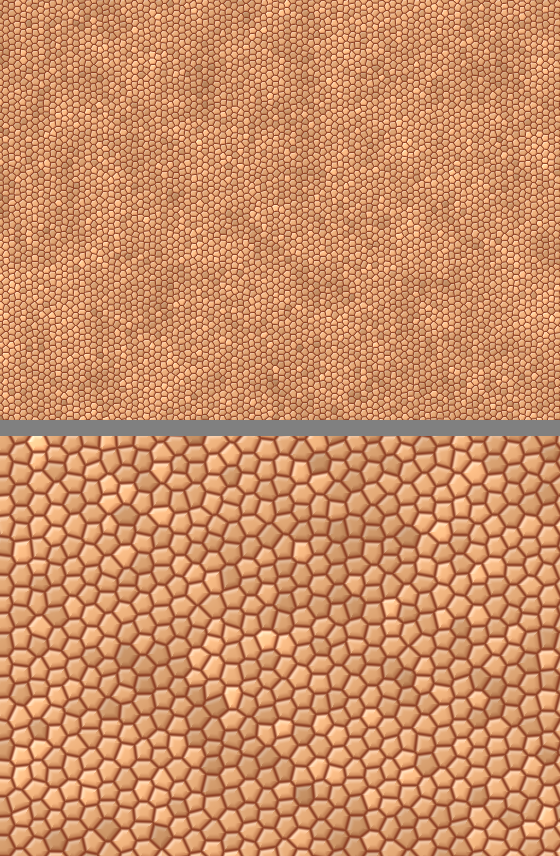
Top: the whole. Bottom: its middle third, enlarged.
A Shadertoy shader for this texture:

```glsl
// Fine tan leather: small jittered hexagonal scales with lit rims and thin red-brown seams
#define ROWS 62.0
#define JITTER vec2(0.30, 0.46)
#define SEAM_START -0.01
#define SEAM_SOFT 0.16
#define RIM_WIDTH 0.36
#define TONE_SPREAD 0.20
#define PATCH_SPREAD 0.14
#define PATCH_SIZE 5.0
#define SEAM_COLOR vec3(0.55, 0.245, 0.14)
#define BODY_COLOR vec3(0.90, 0.67, 0.47)
#define LIT_COLOR vec3(0.95, 0.79, 0.66)
#define SHADE_COLOR vec3(0.79, 0.53, 0.35)

const float COLUMN_STEP = 0.866;
const vec2 LIGHT_DIR = vec2(-0.6, 0.8);

// Three random values per cell
vec3 hash32(vec2 cell) {
    vec3 q = fract(vec3(cell.xyx) * vec3(0.1031, 0.1030, 0.0973));
    q += dot(q, q.yxz + 33.33);
    return fract((q.xxy + q.yzz) * q.zyx);
}

// Smooth value noise for the broad patches
float valueNoise(vec2 p) {
    vec2 cell = floor(p);
    vec2 f = fract(p);
    f = f * f * (3.0 - 2.0 * f);
    float low = mix(hash32(cell).x, hash32(cell + vec2(1.0, 0.0)).x, f.x);
    float high = mix(hash32(cell + vec2(0.0, 1.0)).x, hash32(cell + 1.0).x, f.x);
    return mix(low, high, f.y);
}

// Cell index a few columns and rows away from p
vec2 cellNear(vec2 p, int dx, int dy) {
    float column = floor(p.x / COLUMN_STEP + 0.5) + float(dx);
    float row = floor(p.y - 0.5 * mod(column, 2.0) + 0.5) + float(dy);
    return vec2(column, row);
}

// Jittered centre of a cell; odd columns are shifted by half a row
vec2 cellCentre(vec2 cell) {
    vec2 centre = vec2(cell.x * COLUMN_STEP, cell.y + 0.5 * mod(cell.x, 2.0));
    return centre + JITTER * (hash32(cell + 17.0).xy - 0.5);
}

void mainImage(out vec4 fragColor, in vec2 fragCoord) {
    vec2 p = fragCoord / iResolution.y * ROWS;
    float pixel = ROWS / iResolution.y;

    // Find the scale that holds this point
    vec2 toCentre = vec2(0.0);
    vec2 scaleCell = vec2(0.0);
    float nearest = 100.0;
    for (int dx = -2; dx <= 2; dx++)
    for (int dy = -2; dy <= 2; dy++) {
        vec2 cell = cellNear(p, dx, dy);
        vec2 offset = cellCentre(cell) - p;
        float d = dot(offset, offset);
        if (d < nearest) {
            nearest = d;
            toCentre = offset;
            scaleCell = cell;
        }
    }

    // Distance to its border and the outward normal there
    float edge = 100.0;
    vec2 normal = vec2(0.0);
    for (int dx = -2; dx <= 2; dx++)
    for (int dy = -2; dy <= 2; dy++) {
        vec2 offset = cellCentre(cellNear(p, dx, dy)) - p;
        vec2 across = offset - toCentre;
        if (dot(across, across) > 0.0001) {
            vec2 outward = normalize(across);
            float d = dot(0.5 * (offset + toCentre), outward);
            if (d < edge) {
                edge = d;
                normal = outward;
            }
        }
    }

    // Bevel: bright rim at the upper left, shade at the lower right
    float rim = 1.0 - smoothstep(0.08, RIM_WIDTH, edge);
    float relief = 1.15 * dot(normal, LIGHT_DIR) * rim - 0.35 * dot(toCentre, LIGHT_DIR);
    vec3 color = mix(BODY_COLOR, LIT_COLOR, clamp(relief, 0.0, 1.0));
    color = mix(color, SHADE_COLOR, clamp(-relief, 0.0, 1.0));

    // Tone of the single scale and of the patch around it
    vec3 rnd = hash32(scaleCell);
    float tone = (rnd.x + rnd.y + rnd.z) / 3.0 - 0.5;
    tone *= TONE_SPREAD * (1.0 + 2.0 * abs(tone));
    tone += PATCH_SPREAD * (valueNoise((p + toCentre) / PATCH_SIZE + 40.0) - 0.5);
    color *= 1.0 + tone * vec3(0.9, 1.0, 1.1);

    // Dark seam
    float soft = max(SEAM_SOFT, 0.9 * pixel);
    color = mix(SEAM_COLOR, color, smoothstep(SEAM_START, SEAM_START + soft, edge));

    fragColor = vec4(clamp(color, 0.0, 1.0), 1.0);
}
```
